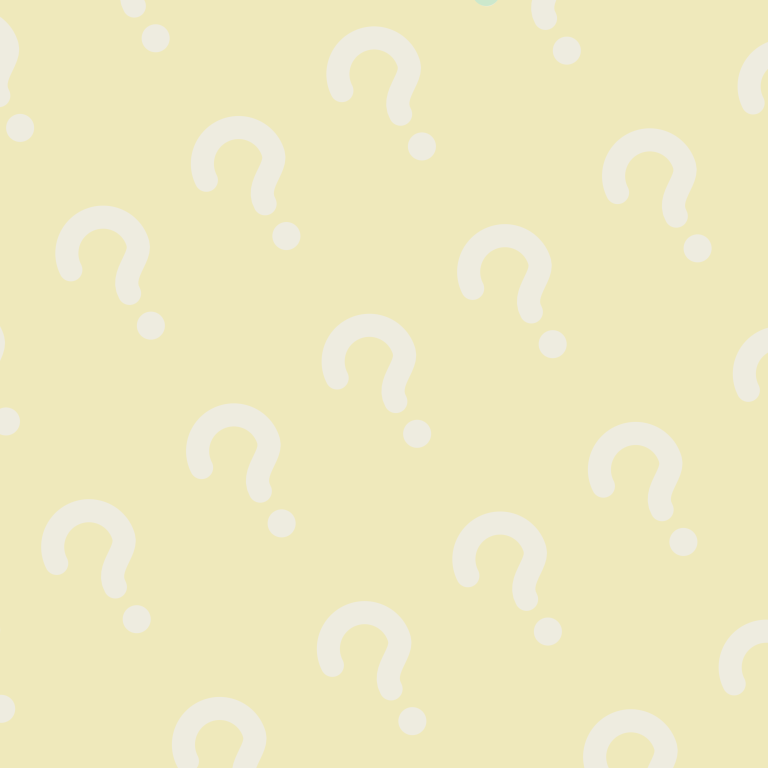
Reproduce this pattern procedurally as a WebGL 2 fragment shader.

```glsl
#version 300 es
precision highp float;
// Pale question marks on butter yellow, set on a grid turned to the left.
// Each mark is an arc, a cubic tail and a dot; along a grid line the marks
// come in groups of three with a slightly wider gap between groups.

uniform vec2 u_resolution;
out vec4 fragColor;

const float PI = 3.14159265;

// Colours
const vec3 BUTTER = vec3(0.939, 0.914, 0.735);
const vec3 CHALK  = vec3(0.933, 0.925, 0.880);
const vec3 MINT   = vec3(0.800, 0.910, 0.800);

// Layout: lengths below are in grid units, UNITS of them span the canvas
const float UNITS        = 1152.0;
const float TILT         = 0.5842;              // grid rotation in radians
const vec2  ORIGIN       = vec2(0.3667, 0.3185); // dot of a group's first mark
const float GROUP_SIZE   = 3.0;
const float MARK_STEP    = 243.7;
const float GROUP_PERIOD = 748.0;
const float ROW_STEP     = 355.6;

// Mark, with its dot at (0, 0)
const float MARK_MIDDLE   = 92.0;   // height of the mark's middle
const float STROKE_RADIUS = 17.3;
const float DOT_RADIUS    = 21.0;
const vec2  HOOK_CENTRE   = vec2(0.0, 130.0);
const float HOOK_RADIUS   = 54.3;
const float HOOK_END      = -0.30;  // angle where the tail starts
const float HOOK_START    = 3.03;   // angle of the free end
const vec2  TAIL_BEND     = vec2(2.0, 90.0);
const vec2  TAIL_TIP      = vec2(0.0, 58.0);
const float TAIL_PULL     = 23.0;   // length of the first tail handle
const int   TAIL_PIECES   = 12;

// Single accent dot on the top border, in canvas units
const vec2  ACCENT_CENTRE = vec2(0.633, 1.0104);
const float ACCENT_RADIUS = 0.0182;

vec2 polar(float angle) {
    return vec2(cos(angle), sin(angle));
}

float segmentDistance(vec2 p, vec2 a, vec2 b) {
    vec2 ab = b - a;
    float t = clamp(dot(p - a, ab) / dot(ab, ab), 0.0, 1.0);
    return length(p - a - ab * t);
}

// Distance to an arc between two angles
float arcDistance(vec2 p, float radius, float low, float high) {
    float middle = 0.5 * (low + high);
    float halfSpan = 0.5 * (high - low);
    float angle = mod(atan(p.y, p.x) - middle + PI, 2.0 * PI) - PI;
    return length(p - radius * polar(middle + clamp(angle, -halfSpan, halfSpan)));
}

vec2 cubic(vec2 a, vec2 b, vec2 c, vec2 d, float t) {
    float s = 1.0 - t;
    return s * s * s * a + 3.0 * s * t * (s * b + t * c) + t * t * t * d;
}

// Tail leaves the hook along its tangent and ends above the dot
float tailDistance(vec2 p) {
    vec2 start = HOOK_CENTRE + HOOK_RADIUS * polar(HOOK_END);
    vec2 handle = start + TAIL_PULL * polar(HOOK_END - 0.5 * PI);
    vec2 from = start;
    float d = 1e5;
    for (int i = 1; i <= TAIL_PIECES; i++) {
        vec2 to = cubic(start, handle, TAIL_BEND, TAIL_TIP, float(i) / float(TAIL_PIECES));
        d = min(d, segmentDistance(p, from, to));
        from = to;
    }
    return d;
}

float markDistance(vec2 p) {
    float hook = arcDistance(p - HOOK_CENTRE, HOOK_RADIUS, HOOK_END, HOOK_START);
    float stroke = min(hook, tailDistance(p)) - STROKE_RADIUS;
    return min(stroke, length(p) - DOT_RADIUS);
}

// Fold the plane so that every mark lands on the same place
vec2 foldToMark(vec2 p) {
    vec2 along = polar(TILT);
    vec2 q = UNITS * vec2(dot(p, along), dot(p, vec2(-along.y, along.x)));
    float x = mod(q.x + 0.5 * MARK_STEP, GROUP_PERIOD);
    float index = min(floor(x / MARK_STEP), GROUP_SIZE - 1.0);
    float y = mod(q.y - MARK_MIDDLE + 0.5 * ROW_STEP, ROW_STEP);
    return vec2(x - (index + 0.5) * MARK_STEP, y - 0.5 * ROW_STEP + MARK_MIDDLE);
}

// Smooth coverage of a shape, one pixel wide
float coverage(float d, float pixel) {
    return 1.0 - smoothstep(-0.5 * pixel, 0.5 * pixel, d);
}

void main() {
    float canvasSize = min(u_resolution.x, u_resolution.y);
    vec2 p = gl_FragCoord.xy / canvasSize;
    float pixel = 1.4 / canvasSize;

    float mark = markDistance(foldToMark(p - ORIGIN)) / UNITS;
    float accent = length(p - ACCENT_CENTRE) - ACCENT_RADIUS;

    vec3 color = mix(BUTTER, CHALK, coverage(mark, pixel));
    color = mix(color, MINT, coverage(accent, pixel));
    fragColor = vec4(color, 1.0);
}
```
